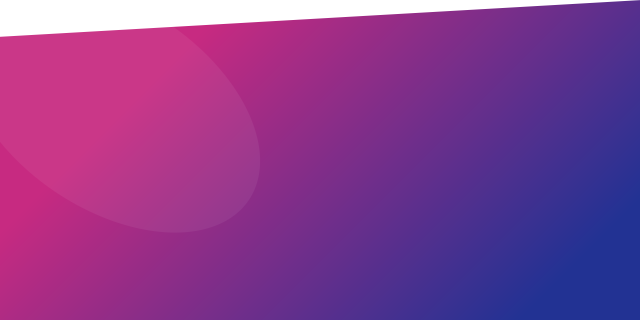
Give the GLSL for this background, as a WebGL 2 fragment shader.

```glsl
#version 300 es
precision highp float;
// Diagonal pink-to-blue gradient with a faint tilted ellipse under a slanted white top edge.

#define PINK vec3(0.78, 0.165, 0.505)
#define BLUE vec3(0.135, 0.195, 0.578)
#define GRADIENT_START 0.729
#define GRADIENT_END 2.617
#define ELLIPSE_CENTER vec2(0.349, 0.664)
#define ELLIPSE_RADII vec2(0.517, 0.317)
#define ELLIPSE_TILT -0.594
#define ELLIPSE_OPACITY 0.06
#define EDGE_LEFT 0.885
#define EDGE_SLOPE 0.0573

uniform vec2 u_resolution;
out vec4 outColor;

// Approximate signed distance to an axis-aligned ellipse at the origin
float ellipseDistance(vec2 p, vec2 radii) {
  float k = length(p / radii);
  float slope = length(p / (radii * radii));
  return k * (k - 1.0) / max(slope, 1e-4);
}

vec2 rotate(vec2 p, float angle) {
  float c = cos(angle), s = sin(angle);
  return vec2(c * p.x + s * p.y, c * p.y - s * p.x);
}

// Coverage of the inside of a shape, softened over one pixel
float coverage(float distance, float pixel) {
  return clamp(0.5 - distance / pixel, 0.0, 1.0);
}

void main() {
  // Canvas height is one unit
  float pixel = 1.0 / u_resolution.y;
  vec2 p = gl_FragCoord.xy * pixel;

  // Gradient from upper left to lower right
  float diagonal = p.x + 1.0 - p.y;
  float blend = clamp((diagonal - GRADIENT_START) / (GRADIENT_END - GRADIENT_START), 0.0, 1.0);
  vec3 color = mix(PINK, BLUE, blend);

  // Translucent ellipse
  vec2 local = rotate(p - ELLIPSE_CENTER, ELLIPSE_TILT);
  float ellipse = coverage(ellipseDistance(local, ELLIPSE_RADII), pixel);
  color = mix(color, vec3(1.0), ELLIPSE_OPACITY * ellipse);

  // White area above the slanted edge
  float below = (p.y - EDGE_LEFT - EDGE_SLOPE * p.x) / length(vec2(1.0, EDGE_SLOPE));
  color = mix(vec3(1.0), color, coverage(below, pixel));

  outColor = vec4(color, 1.0);
}
```
